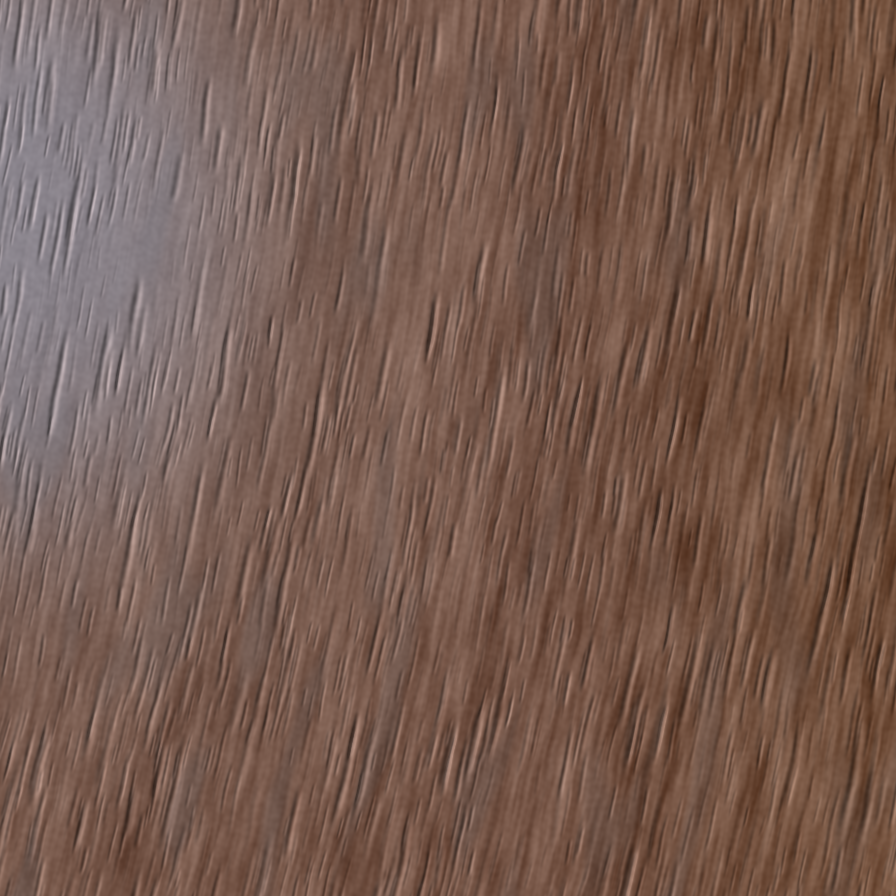
Give the GLSL for this texture, as a WebGL 2 fragment shader.

```glsl
#version 300 es
precision highp float;
// Brown wood grain with slanted embossed pores and a cool sheen at the upper left.

uniform vec2 u_resolution;
out vec4 fragColor;

vec3 hash3(vec2 p) {
    vec3 q = fract(p.xyx * vec3(0.1031, 0.1030, 0.0973));
    q += dot(q, q.yxz + 33.33);
    return fract((q.xxy + q.yzz) * q.zyx);
}

vec2 gradient(vec2 cell) {
    float angle = 6.2832 * hash3(cell + 71.0).x;
    return vec2(cos(angle), sin(angle));
}

float gradientNoise(vec2 p) {
    vec2 i = floor(p), f = p - i;
    vec2 u = f * f * f * (f * (f * 6.0 - 15.0) + 10.0);
    vec2 x = vec2(1.0, 0.0), y = vec2(0.0, 1.0);
    float bottom = mix(dot(gradient(i), f), dot(gradient(i + x), f - x), u.x);
    float top = mix(dot(gradient(i + y), f - y), dot(gradient(i + 1.0), f - 1.0), u.x);
    return mix(bottom, top, u.y);
}

// Tapered dashes: x holds the shaded groove, y the lit rim beside it.
vec2 pores(vec2 grain, vec2 cells, float seed) {
    vec2 p = grain * cells + seed;
    p.y += 17.0 * hash3(vec2(floor(p.x), seed)).x;
    vec2 cell = floor(p), f = p - cell;
    vec3 rnd = hash3(cell + seed * 3.0);
    float along = abs(f.y - 0.5) / mix(0.2, 0.5, rnd.x);
    float taper = smoothstep(1.0, 0.4, along) * smoothstep(0.1, 0.75, rnd.z);
    float across = f.x - mix(0.38, 0.62, rnd.y) + (f.y - 0.5) * (rnd.z - 0.5) * 0.2;
    vec2 side = (vec2(across) + vec2(0.12, -0.12)) / 0.13;
    return taper * exp(-side * side);
}

void main() {
    vec2 uv = gl_FragCoord.xy / u_resolution;

    // Grain space: y runs along the leaning fibres
    vec2 grain = vec2(uv.x - uv.y * (0.25 - 0.05 * uv.y - 0.03 * uv.x), uv.y);
    grain.x += 0.006 * gradientNoise(grain * vec2(9.0, 5.0))
             + 0.002 * gradientNoise(grain * vec2(40.0, 22.0) + 5.0);

    // Fibre colour, from broad bands to fine streaks
    float bands = gradientNoise(grain * vec2(11.0, 0.9) + 3.0);
    float patches = gradientNoise(grain * vec2(24.0, 4.5) + 19.0);
    float streaks = gradientNoise(grain * vec2(65.0, 6.0) + 37.0);
    float fibres = gradientNoise(grain * vec2(125.0, 12.0) + 53.0);
    float hairs = gradientNoise(grain * vec2(200.0, 24.0) + 67.0);
    float tone = 0.62 + 0.6 * bands + 0.5 * patches + 0.8 * streaks + 0.8 * fibres + 0.4 * hairs;
    tone -= 0.12 * smoothstep(0.4, 0.9, uv.x);
    vec3 color = mix(vec3(0.375, 0.245, 0.185), vec3(0.505, 0.375, 0.315), tone);
    color += vec3(0.005, 0.0, -0.02) * smoothstep(0.55, 1.0, uv.x);

    // Smoky grey stains
    float stain = smoothstep(0.1, 0.4, gradientNoise(grain * vec2(22.0, 5.0) + 81.0));
    color = mix(color, vec3(0.37, 0.31, 0.29), 0.5 * stain * (1.0 - 0.6 * uv.x));

    // Soft reflected light, cool at its core and warm at its edge
    vec2 offset = (uv - vec2(0.0, 0.76)) / vec2(0.43, 0.56);
    float sheen = exp(-dot(offset, offset));
    vec3 glow = mix(vec3(0.53, 0.45, 0.43), vec3(0.57, 0.58, 0.64), smoothstep(0.4, 0.95, sheen));
    color = mix(color, glow, 0.78 * sheen);

    // Embossed pores in four sizes, gathered in loose clusters
    vec2 relief = vec2(0.0);
    for (int i = 0; i < 4; i++) {
        float size = float(i);
        float cluster = gradientNoise(grain * vec2(11.0, 5.0) + 29.0 * size);
        vec2 cells = vec2(44.0 + 17.0 * size, 6.0 + 3.0 * size);
        relief += pores(grain, cells, 7.0 + 13.0 * size)
                * smoothstep(-0.4, 0.2, cluster) * (1.0 - 0.12 * size);
    }
    relief = min(relief, 1.2);
    color *= 1.0 - 0.38 * relief.x;
    color += vec3(0.19, 0.17, 0.165) * relief.y * mix(1.0, 0.75, uv.x);

    // Faint surface mottling
    vec2 turned = mat2(0.8, 0.6, -0.6, 0.8) * uv;
    color += 0.03 * gradientNoise(turned * 150.0) + 0.02 * gradientNoise(turned * 67.0 + 9.0);

    fragColor = vec4(clamp(color, 0.0, 1.0), 1.0);
}
```
